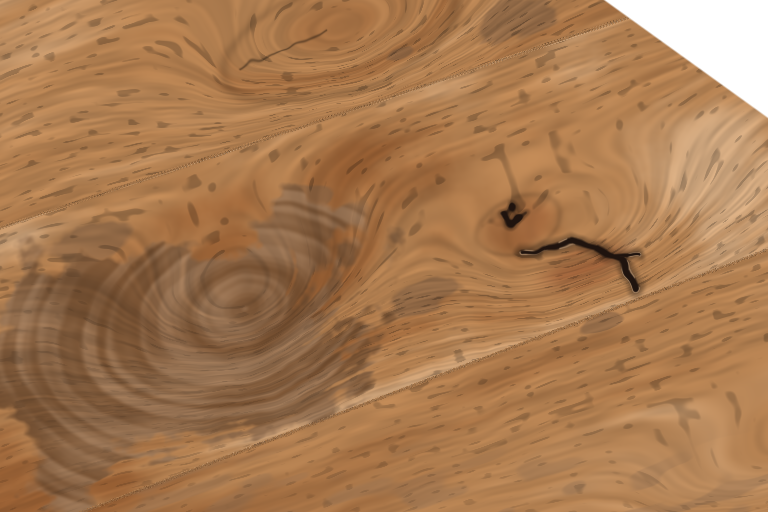
Write a Shadertoy shader that draws this texture.

```glsl
#define GRAIN_DIR normalize(vec2(1.0, 0.36))
#define WOOD_DARK vec3(0.59, 0.37, 0.20)
#define WOOD_MID vec3(0.70, 0.50, 0.315)
#define WOOD_PALE vec3(0.81, 0.65, 0.49)
#define STAIN_GREY vec3(0.565, 0.430, 0.315)
#define STAIN_DARK vec3(0.44, 0.305, 0.195)
#define RED_HEART vec3(0.52, 0.28, 0.15)
#define CRACK_COLOR vec3(0.12, 0.075, 0.055)
#define FIBRE_CONTRAST 0.17
#define PORE_DEPTH 0.20

float hash(vec2 p) {
    vec3 q = fract(p.xyx * 0.1031);
    q += dot(q, q.yzx + 33.33);
    return fract((q.x + q.y) * q.z);
}

float noise(vec2 p) {
    vec2 i = floor(p), f = fract(p);
    f = f * f * (3.0 - 2.0 * f);
    return mix(mix(hash(i), hash(i + vec2(1, 0)), f.x),
               mix(hash(i + vec2(0, 1)), hash(i + vec2(1, 1)), f.x), f.y);
}

float fbm(vec2 p) {
    float sum = 0.0, amp = 0.5;
    for (int i = 0; i < 5; i++) {
        sum += amp * noise(p);
        p = mat2(1.6, 1.2, -1.2, 1.6) * p + 7.3;
        amp *= 0.5;
    }
    return sum;
}

// x runs along the grain, y across it
vec2 toGrain(vec2 p) {
    vec2 d = GRAIN_DIR;
    return vec2(dot(p, d), dot(p, vec2(-d.y, d.x)));
}

float knotRadius(vec2 p, vec2 centre, vec2 size) {
    return length(toGrain(p - centre) / size);
}

float bump(float r) { return exp(-r * r); }

float segment(vec2 p, vec2 a, vec2 b) {
    vec2 d = b - a;
    return length(p - a - d * clamp(dot(p - a, d) / dot(d, d), 0.0, 1.0));
}

float crackDistance(vec2 p) {
    vec2 path[7] = vec2[7](vec2(1.02, 0.508), vec2(1.07, 0.512), vec2(1.12, 0.526),
        vec2(1.17, 0.512), vec2(1.21, 0.494), vec2(1.225, 0.47), vec2(1.24, 0.44));
    float d = segment(p, vec2(1.19, 0.503), vec2(1.25, 0.502));
    for (int i = 0; i < 6; i++)
        d = min(d, segment(p, path[i], path[i + 1]) - 0.0007 * float(i));
    return d;
}

// small grey marks: x, y, size
float scatteredStains(vec2 p) {
    vec3 marks[7] = vec3[7](vec3(0.20, 0.54, 0.10), vec3(0.62, 0.61, 0.06), vec3(0.99, 0.96, 0.10),
        vec3(0.58, 0.53, 0.09), vec3(1.18, 0.37, 0.04), vec3(0.78, 0.90, 0.04), vec3(0.85, 0.42, 0.08));
    float amount = 0.0;
    for (int i = 0; i < 7; i++)
        amount = max(amount, bump(knotRadius(p, marks[i].xy, marks[i].z * vec2(1.0, 0.45))));
    return amount;
}

void mainImage(out vec4 fragColor, in vec2 fragCoord) {
    float px = 1.0 / iResolution.y;
    vec2 p = fragCoord * px;
    vec2 warp = vec2(fbm(p * 3.0), fbm(p * 3.0 + 17.0)) - 0.48;
    vec2 q = p + 0.07 * warp;
    float blotch = fbm(p * 7.0 + 4.0) - 0.48;

    // three planks
    float upperSeam = p.y - 0.555 - 0.335 * p.x;
    float lowerSeam = p.y + 0.062 - 0.383 * p.x;
    float top = smoothstep(-2.0 * px, 2.0 * px, upperSeam);
    float bottom = smoothstep(2.0 * px, -2.0 * px, lowerSeam);
    float middle = (1.0 - top) * (1.0 - bottom);

    // grain lines bend around the knots
    float topKnot = knotRadius(q, vec2(0.66, 0.93), vec2(0.28, 0.13));
    float greyKnot = knotRadius(q, vec2(0.47, 0.40), vec2(0.27, 0.18));
    float rightKnot = knotRadius(q, vec2(1.13, 0.53), vec2(0.30, 0.15));
    float arch = knotRadius(q, vec2(1.58, 0.12), vec2(0.32, 0.13));
    vec2 g = toGrain(p);
    float line = g.y + 0.05 * warp.y + top * 0.30 * bump(topKnot) + bottom * 0.22 * bump(arch)
               + middle * (0.32 * bump(greyKnot) + 0.26 * bump(rightKnot)) + 2.3 * top + 4.1 * bottom;
    float band = noise(vec2(g.x * 1.5, line * 24.0)) - 0.5;
    float streak = noise(vec2(g.x * 4.0, line * 70.0)) - 0.5;
    float fibre = noise(vec2(g.x * 14.0, line * 170.0)) - 0.5;
    float sharpness = mix(0.55, 1.0, smoothstep(0.0, 0.35, p.y));

    // broad light and dark areas
    float tone = 0.45 + 0.65 * (fbm(vec2(g.x * 1.8, line * 7.0)) - 0.48) + 0.6 * blotch * middle;
    tone += 0.28 * band + 0.20 * streak;
    tone += middle * (0.45 * bump(length((p - vec2(1.36, 0.66)) / vec2(0.20, 0.13)))
          + 0.22 * bump(upperSeam / 0.08) + 0.20 * bump(lowerSeam / 0.035)
          - 0.22 * bump(length((p - vec2(0.75, 0.45)) / vec2(0.35, 0.25))));
    tone += top * (0.25 * bump(length((p - vec2(0.0, 0.88)) / vec2(0.30, 0.12)))
          - 0.10 * smoothstep(1.0, 0.8, topKnot));
    tone += bottom * (0.14 * smoothstep(0.6, 1.5, p.x) - 0.05);
    tone -= 0.35 * bump(length(p / vec2(0.35, 0.20)));
    vec3 col = mix(WOOD_DARK, WOOD_MID, smoothstep(0.0, 0.5, tone));
    col = mix(col, WOOD_PALE, smoothstep(0.5, 1.0, tone));

    // ragged grey stain with growth rings
    float stainRadius = knotRadius(q, vec2(0.31, 0.33), vec2(0.41, 0.225));
    float stain = middle * smoothstep(-0.04, 0.14, 1.0 - stainRadius + 1.7 * blotch + 0.25 * streak);
    float rings = noise(vec2(greyKnot * 20.0, 3.0)) - 0.5;
    float shade = smoothstep(0.25, 0.75, fbm(p * 4.5 + 31.0) + 0.3 * rings + 0.15 * band);
    vec3 grey = mix(STAIN_DARK, STAIN_GREY, shade) + 0.05 * rings;
    col = mix(col, grey, 0.88 * stain);
    float marks = smoothstep(0.42, 0.62, scatteredStains(q) + 1.2 * blotch + 0.3 * streak);
    col = mix(col, mix(STAIN_DARK, STAIN_GREY, 0.5), 0.65 * marks * (1.0 - stain));
    float film = smoothstep(0.58, 0.75, noise(g * vec2(14.0, 45.0))) * smoothstep(0.2, 0.0, p.y);
    col = mix(col, STAIN_GREY, 0.45 * film * bottom);

    // knot hearts and outlines
    float heart = knotRadius(q, vec2(1.15, 0.485), vec2(0.11, 0.055));
    float eye = knotRadius(q, vec2(1.02, 0.57), vec2(0.085, 0.05));
    float red = max(smoothstep(1.1, 0.4, heart), 0.7 * smoothstep(1.1, 0.5, eye));
    col = mix(col, RED_HEART, 0.55 * red * (0.75 + streak));
    float outline = bump((topKnot - 0.85) / 0.05) * top + bump((eye - 1.0) / 0.10) * middle;
    col *= 1.0 - 0.12 * outline;

    // fibres, pores and seams
    col *= 1.0 + FIBRE_CONTRAST * sharpness * (fibre + 0.5 * streak);
    float pore = smoothstep(0.74, 0.90, noise(vec2(g.x * 38.0, line * 150.0) + 50.0));
    col *= 1.0 - PORE_DEPTH * sharpness * pore * (1.0 - 0.5 * stain);
    col *= 1.0 - 0.12 * bump(upperSeam / 0.003) - 0.14 * bump(lowerSeam / 0.003);

    // cracks with a pale rim
    vec2 jitter = 0.012 * vec2(noise(p * 45.0) - 0.5, noise(p * 45.0 + 9.0) - 0.5);
    float crack = crackDistance(p + jitter);
    float hole = (knotRadius(p + 2.5 * jitter, vec2(0.995, 0.577), vec2(0.032, 0.017)) - 1.0) * 0.018;
    float gap = min(crack - 0.0045, hole + 0.014 * noise(p * 70.0));
    col *= 1.0 - 0.30 * smoothstep(0.016, 0.0, gap);
    col = mix(col, CRACK_COLOR, smoothstep(1.5 * px, -1.5 * px, gap));
    float rim = bump((crack - 0.004) / 0.0015) * smoothstep(0.45, 0.75, noise(p * 60.0));
    col = mix(col, WOOD_PALE, 0.6 * rim);
    float split = segment(p + jitter, vec2(0.47, 0.87), vec2(0.64, 0.94));
    col *= 1.0 - 0.35 * bump(split / 0.0025);

    // table edge against white
    float edge = p.y - 1.0 + 0.72 * (p.x - 1.18);
    col = mix(col, vec3(1.0), smoothstep(-1.5 * px, 1.5 * px, edge));
    fragColor = vec4(clamp(col, 0.0, 1.0), 1.0);
}
```
